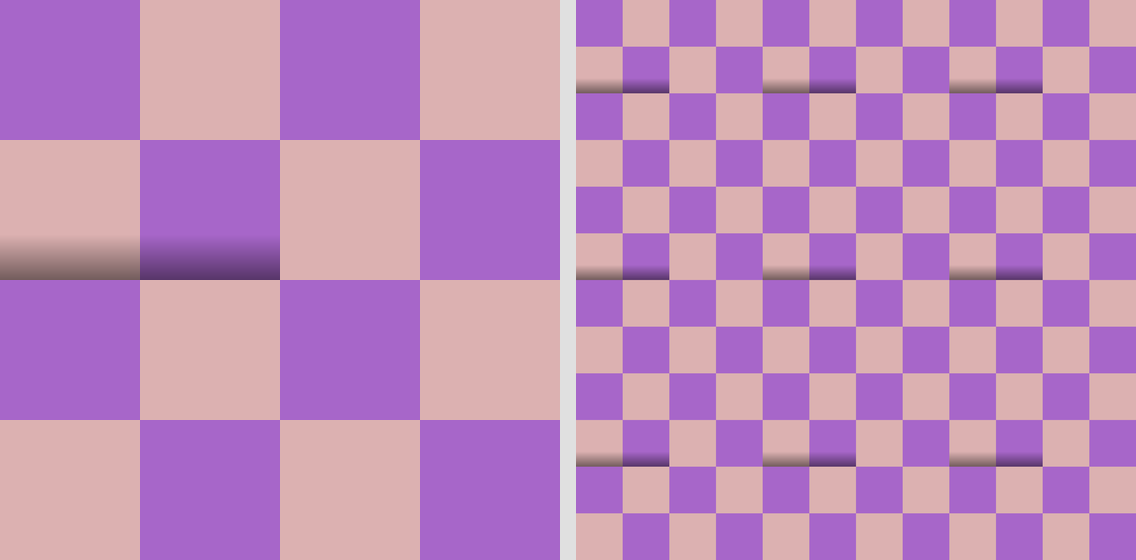
Left: one tile. Right: repeated 3 by 3.
Write a WebGL 2 fragment shader that draws this pattern.

```glsl
#version 300 es
precision highp float;

uniform vec2 u_resolution;
out vec4 fragColor;

const float CELLS = 4.0;             // squares across and down, even so it tiles
const vec3 PURPLE = vec3(0.655, 0.400, 0.788);
const vec3 PINK = vec3(0.863, 0.694, 0.694);
const float SHADOW_BASE = 0.5;       // height of the dark edge
const float SHADOW_HEIGHT = 0.081;   // fade length above the dark edge
const float SHADOW_STRENGTH = 0.48;  // darkening at the edge

// Smoothed square wave of period 1: one on the first half, zero on the second
vec2 squareWave(vec2 t, vec2 edgeWidth) {
    vec2 edgeDistance = 0.25 - abs(fract(t + 0.25) - 0.5);
    return clamp(edgeDistance / edgeWidth + 0.5, 0.0, 1.0);
}

// Checkerboard: one where the column and row parities agree
float checker(vec2 uv, vec2 pixel) {
    float pairs = 0.5 * CELLS;
    vec2 wave = squareWave(uv * pairs, pixel * pairs);
    return mix(1.0 - wave.y, wave.y, wave.x);
}

// Shadow over the left half, fading upward from its base
float shadow(vec2 uv, vec2 pixel) {
    vec2 mask = squareWave(uv - vec2(0.0, SHADOW_BASE), pixel);
    float fade = 1.0 - clamp((uv.y - SHADOW_BASE) / SHADOW_HEIGHT, 0.0, 1.0);
    return mask.x * mask.y * fade;
}

void main() {
    vec2 pixel = 1.0 / u_resolution;
    vec2 uv = gl_FragCoord.xy * pixel;

    vec3 color = mix(PURPLE, PINK, checker(uv, pixel));
    color *= 1.0 - SHADOW_STRENGTH * shadow(uv, pixel);
    fragColor = vec4(color, 1.0);
}
```
